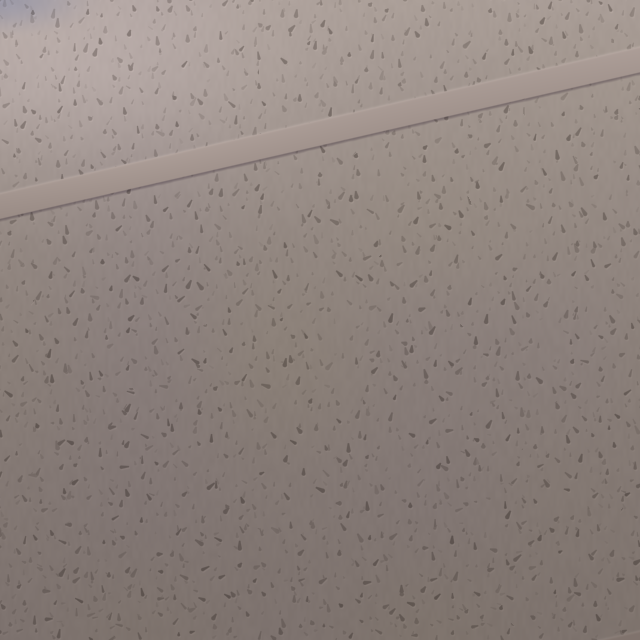
Write a WebGL 1 fragment shader that draws this texture.

```glsl
precision highp float;
// Speckled ceiling tile under soft light from the upper left, crossed by a sloping metal rail.
// Two layers of jittered capsule flecks are pressed into a smooth brightness ramp,
// then the plain rail with its shadow is laid on top.
uniform vec2 u_resolution;

#define COARSE_CELLS 39.0
#define FINE_CELLS 52.0
#define FLECK_LENGTH 0.0037
#define FLECK_RADIUS 0.0021
#define FLECK_DEPTH 0.29
#define RAIL_BASE 0.658
#define RAIL_SLOPE 0.229
#define RAIL_WIDTH 0.040
#define TILE_DROP 0.873
#define SHADE_COLOR vec3(0.485, 0.443, 0.420)
#define LIGHT_COLOR vec3(0.745, 0.695, 0.675)

float hash(vec2 p) {
  return fract(sin(dot(p, vec2(127.1, 311.7))) * 43758.5453);
}

vec2 hash2(vec2 p) {
  return vec2(hash(p), hash(p + 37.3));
}

float noise(vec2 p) {
  vec2 i = floor(p);
  vec2 f = fract(p);
  f = f * f * (3.0 - 2.0 * f);
  return mix(mix(hash(i), hash(i + vec2(1.0, 0.0)), f.x),
             mix(hash(i + vec2(0.0, 1.0)), hash(i + vec2(1.0, 1.0)), f.x), f.y);
}

// Distance to a tapered stroke centred on the origin
float fleckDistance(vec2 p, vec2 axis, float halfLength, float radius) {
  float along = clamp(dot(p, axis), -halfLength, halfLength);
  float taper = 1.0 - 0.4 * along / halfLength;
  return length(p - axis * along) - radius * taper;
}

// Coverage of scattered flecks: x is the dark pit, y its lit lower rim
vec2 flecks(vec2 uv, float cells, float size, float density, float soft) {
  vec2 result = vec2(0.0);
  vec2 home = floor(uv * cells);
  for (int j = -1; j <= 1; j++) {
    for (int i = -1; i <= 1; i++) {
      vec2 cell = home + vec2(float(i), float(j));
      vec2 seed = cell + cells * 1.7;
      vec2 p = uv - (cell + hash2(seed)) / cells;
      vec2 vary = hash2(seed + 71.9);
      // Mostly steep strokes, turning more freely near the bottom
      float turn = (hash(seed + 13.7) + hash(seed + 5.1) - 1.0) * mix(1.8, 1.0, uv.y);
      vec2 axis = vec2(sin(turn), cos(turn));
      float halfLength = size * FLECK_LENGTH * mix(0.35, 1.5, vary.x);
      float radius = size * FLECK_RADIUS * mix(0.65, 1.25, vary.y);
      float strength = step(hash(seed + 91.3), density) * mix(0.35, 1.0, hash(seed + 53.1));
      float pit = fleckDistance(p, axis, halfLength, radius);
      float rim = fleckDistance(p + vec2(-0.0012, 0.0022), axis, halfLength, radius);
      result.x = max(result.x, strength * smoothstep(soft, -soft, pit));
      result.y = max(result.y, strength * smoothstep(soft, -soft, rim));
    }
  }
  return result;
}

// Brightness ramp with a glow at the upper left and a cool, dim corner
vec3 lighting(vec2 uv) {
  vec2 toGlow = (uv - vec2(0.08, 0.89)) / vec2(0.38, 0.17);
  float light = 0.03 + 0.25 * uv.y + 0.40 * uv.y * uv.y;
  light += 0.33 * exp(-dot(toGlow, toGlow));
  vec3 color = mix(SHADE_COLOR, LIGHT_COLOR, light);
  float corner = smoothstep(0.14, 0.0, length((uv - vec2(0.0, 1.0)) * vec2(0.8, 2.2)));
  return mix(color, vec3(0.59, 0.59, 0.66), 0.8 * corner);
}

void main() {
  vec2 uv = gl_FragCoord.xy / u_resolution;
  float pixel = 1.0 / min(u_resolution.x, u_resolution.y);
  float soft = max(0.0013, 0.7 * pixel);
  vec3 base = lighting(uv);

  // Slow warm and violet drift, plus faint upright fibres
  float drift = noise(uv * 4.5 + 3.0) - 0.5;
  vec3 color = base + drift * vec3(0.008, 0.010, -0.014);
  color += 0.014 * (noise(uv * vec2(210.0, 75.0)) - 0.5);

  // Pits in the tile, strong ones over faint small ones
  float patches = noise(uv * 9.0 + 20.0);
  vec2 coarse = flecks(uv, COARSE_CELLS, 1.0, 0.62 + 0.28 * patches, soft);
  vec2 fine = flecks(uv + 0.013, FINE_CELLS, 0.65, 0.55, soft);
  float pit = max(coarse.x, 0.5 * fine.x);
  float rim = max(coarse.y, 0.5 * fine.y) * (1.0 - pit);
  color *= 1.0 + 0.055 * rim;
  color *= 1.0 - FLECK_DEPTH * pit * vec3(0.95, 1.0, 1.03);

  // Main rail, and the next one just entering the lower right corner
  float height = uv.y - RAIL_BASE - RAIL_SLOPE * uv.x;
  float edge = max(0.0014, 0.8 * pixel);
  float mainRail = smoothstep(-edge, edge, height) * smoothstep(edge, -edge, height - RAIL_WIDTH);
  float nextRail = smoothstep(edge, -edge, height + TILE_DROP);
  float ragged = 0.0015 * noise(uv * 110.0);
  float shadow = smoothstep(-0.0055 - ragged, -0.001, height) * step(height, edge);
  color *= 1.0 - 0.24 * shadow * vec3(0.95, 1.05, 0.90);

  float across = clamp(height / RAIL_WIDTH, 0.0, 1.0);
  vec3 railColor = base * vec3(1.015, 1.0, 0.995) + mix(0.0, 0.022, across);
  color = mix(color, railColor, max(mainRail, nextRail));

  // Thin light lip along the upper edges
  float lip = exp(-pow((height - RAIL_WIDTH) / 0.0022, 2.0));
  lip += exp(-pow((height + TILE_DROP) / 0.0022, 2.0));
  color += 0.035 * lip;

  gl_FragColor = vec4(clamp(color, 0.0, 1.0), 1.0);
}
```
